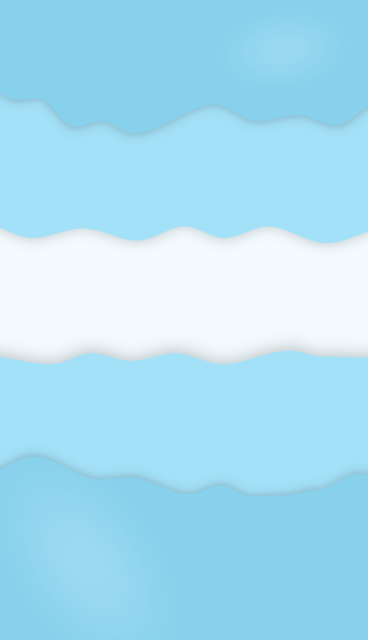
Give the GLSL for this background, as a WebGL 2 fragment shader.

```glsl
#version 300 es
precision highp float;

uniform vec2 u_resolution;
out vec4 outColor;

const int CRESTS = 11;

// Height of a wavy edge that eases from one crest or trough to the next
float waveHeight(float x, vec2 crest[CRESTS]) {
    float y = crest[0].y;
    for (int i = 1; i < CRESTS; i++) {
        y = mix(y, crest[i].y, smoothstep(crest[i - 1].x, crest[i].x, x));
    }
    return y;
}

// Signed distance to the edge in canvas heights, positive above it
float waveDistance(vec2 uv, float aspect, vec2 crest[CRESTS]) {
    float height = waveHeight(uv.x, crest);
    float slope = (waveHeight(uv.x + 0.004, crest) - height) / (0.004 * aspect);
    return (uv.y - height) / sqrt(1.0 + slope * slope);
}

// Soft tilted ellipse, 1 at the centre and 0 at the rim
float glow(vec2 p, vec2 center, vec2 radius, float angle) {
    float c = cos(angle), s = sin(angle);
    vec2 d = mat2(c, -s, s, c) * (p - center);
    return 1.0 - smoothstep(0.1, 1.0, length(d / radius));
}

// Lay a sheet over the colour; it covers d < 0 and shades what lies beyond
vec3 layPaper(vec3 under, vec3 paper, float d, float blur, float strength) {
    float shadow = strength * exp(-pow(max(d, 0.0) / blur, 1.4));
    float pixel = 1.0 / u_resolution.y;
    float cover = 1.0 - smoothstep(-0.7 * pixel, 0.7 * pixel, d);
    return mix(mix(under, vec3(0.36, 0.39, 0.41), shadow), paper, cover);
}

void main() {
    vec2 uv = gl_FragCoord.xy / u_resolution;
    float aspect = u_resolution.x / u_resolution.y;
    vec2 p = vec2(uv.x * aspect, uv.y);

    // Edges from the top of the canvas to the bottom
    float topOuter = waveDistance(uv, aspect, vec2[CRESTS](
        vec2(-0.045, 0.865), vec2(0.05, 0.844), vec2(0.104, 0.847), vec2(0.204, 0.802),
        vec2(0.276, 0.811), vec2(0.362, 0.792), vec2(0.584, 0.837), vec2(0.701, 0.811),
        vec2(0.81, 0.82), vec2(0.914, 0.805), vec2(1.03, 0.84)));
    float topInner = waveDistance(uv, aspect, vec2[CRESTS](
        vec2(-0.2, 0.628), vec2(-0.045, 0.65), vec2(0.086, 0.628), vec2(0.226, 0.643),
        vec2(0.373, 0.624), vec2(0.502, 0.646), vec2(0.61, 0.628), vec2(0.728, 0.646),
        vec2(0.887, 0.62), vec2(1.05, 0.643), vec2(1.2, 0.62)));
    float lowInner = waveDistance(uv, aspect, vec2[CRESTS](
        vec2(-0.2, 0.437), vec2(-0.05, 0.445), vec2(0.14, 0.431), vec2(0.25, 0.448),
        vec2(0.357, 0.436), vec2(0.475, 0.448), vec2(0.606, 0.431), vec2(0.787, 0.452),
        vec2(0.88, 0.443), vec2(1.0, 0.4415), vec2(1.2, 0.45)));
    float lowOuter = waveDistance(uv, aspect, vec2[CRESTS](
        vec2(-0.06, 0.254), vec2(0.09, 0.2865), vec2(0.272, 0.251), vec2(0.35, 0.254),
        vec2(0.515, 0.228), vec2(0.6, 0.241), vec2(0.686, 0.224), vec2(0.77, 0.2255),
        vec2(0.86, 0.234), vec2(0.975, 0.259), vec2(1.03, 0.255)));

    // Two oval highlights on the outer sheets
    float shine = 0.9 * glow(p, vec2(0.443, 0.922), vec2(0.115, 0.07), 0.12)
                + glow(p, vec2(0.135, 0.12), vec2(0.215, 0.125), -0.95);
    vec3 lightBlue = vec3(0.635, 0.882, 0.973);
    vec3 deepBlue = mix(vec3(0.533, 0.82, 0.925), vec3(0.608, 0.85, 0.945), shine);

    // White centre, then the inner and outer blue sheets
    vec3 color = vec3(0.953, 0.984, 0.996);
    color = layPaper(color, lightBlue, -topInner, 0.01, 0.17);
    color = layPaper(color, lightBlue, lowInner, 0.014, 0.22);
    color = layPaper(color, deepBlue, -topOuter, 0.008, 0.22);
    color = layPaper(color, deepBlue, lowOuter, 0.008, 0.22);
    outColor = vec4(color, 1.0);
}
```
